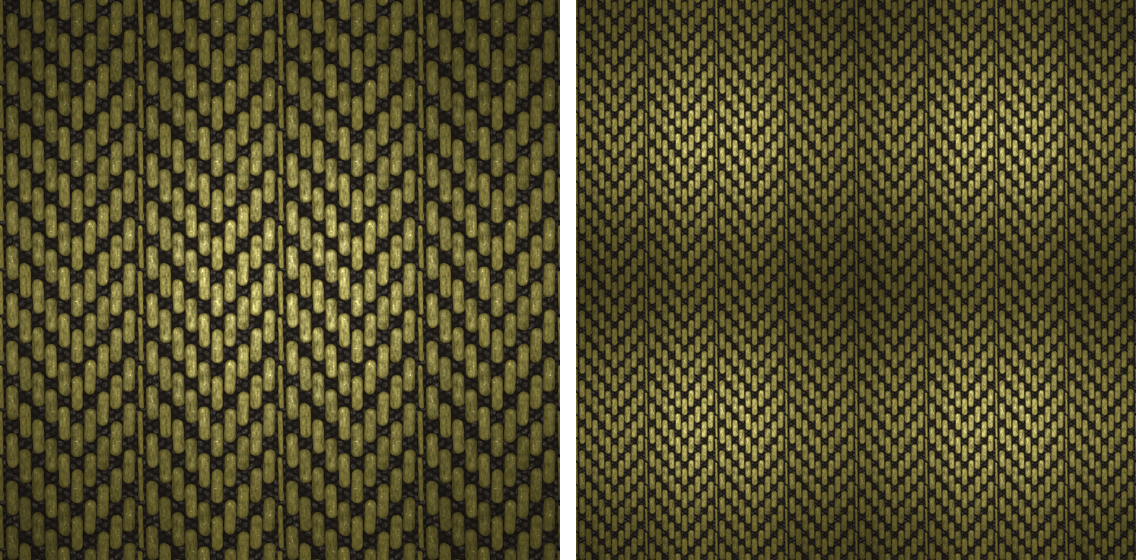
Left: one tile. Right: repeated 2 by 2.
This texture is drawn by a Shadertoy shader. Its source:

```glsl
// Herringbone cloth: rounded olive stitches step down and up in chevrons over
// a dark ground of small woven lumps. Each stitch is a rounded box on a grid of
// columns, with wrapped gradient noise for fibres and a soft periodic light.

const float TILES = 4.0;            // chevrons across and down the canvas
const float FULL_COLUMNS = 10.0;    // wide thread columns in one chevron
const float PITCH = 0.0927;         // width of a wide column
const float FIRST_EDGE = 0.042;     // left side of the first wide column
const float ROWS = 3.0;             // stitches down one column
const float VALLEY = 6.0;           // column where the chevron turns
const float STEP = 0.36;            // drop per column, in stitch periods
const float PHASE = 0.65;           // vertical start of the pattern
const float SLANT = 0.035;          // lean of the stitches
const vec2 STITCH = vec2(0.0450, 0.124);   // half size, in chevron units
const vec2 SLIVER = vec2(0.019, 0.158);    // narrow thread between chevrons
const float ROUNDING = 0.042;
const vec2 LUMPS = vec2(22.0, 18.0);       // ground weave, even count across

const vec3 OLIVE = vec3(0.50, 0.46, 0.20);
const vec3 OLIVE_SHADE = vec3(0.30, 0.27, 0.12);
const vec3 SHEEN = vec3(0.45, 0.46, 0.42);
const vec3 GROUND_DARK = vec3(0.100, 0.085, 0.070);
const vec3 GROUND_LIGHT = vec3(0.34, 0.32, 0.29);
const float TAU = 6.2831853;

vec2 hash2(vec2 p) {
    vec3 q = fract(p.xyx * vec3(0.1031, 0.1030, 0.0973));
    q += dot(q, q.yzx + 33.33);
    return fract((q.xx + q.yz) * q.zy);
}

float cornerSlope(vec2 cell, vec2 offset, vec2 period) {
    float angle = TAU * hash2(mod(cell, period) + 7.0).x;
    return dot(vec2(cos(angle), sin(angle)), offset);
}

// Gradient noise, about -0.7 to 0.7, repeating once per chevron
float noise(vec2 p, vec2 period) {
    p *= period;
    vec2 i = floor(p), f = p - i;
    vec2 u = f * f * f * (f * (f * 6.0 - 15.0) + 10.0);
    vec2 e = vec2(1.0, 0.0);
    return mix(mix(cornerSlope(i, f, period),
                   cornerSlope(i + e.xy, f - e.xy, period), u.x),
               mix(cornerSlope(i + e.yx, f - e.yx, period),
                   cornerSlope(i + e.xx, f - e.xx, period), u.x), u.y);
}

float roundedBox(vec2 p, vec2 halfSize, float radius) {
    vec2 q = abs(p) - halfSize + radius;
    return length(max(q, 0.0)) + min(max(q.x, q.y), 0.0) - radius;
}

// Dark interlaced lumps behind the stitches
vec3 groundColor(vec2 p, float grain) {
    vec2 g = p * LUMPS;
    g.y += 0.5 * mod(floor(g.x), 2.0);
    vec2 rnd = hash2(mod(floor(g), LUMPS) + 41.0);
    vec2 q = fract(g) - 0.5;
    q.y += (rnd.x - 0.5) * 0.9 * q.x;
    float lump = smoothstep(0.62, 0.12, length(q * vec2(0.8, 1.2)));
    float glint = lump * (0.2 + 0.7 * rnd.y) * (0.75 + 1.1 * grain);
    return mix(GROUND_DARK, GROUND_LIGHT, clamp(glint, 0.0, 1.0));
}

void mainImage(out vec4 fragColor, in vec2 fragCoord) {
    vec2 uv = fragCoord / iResolution.xy;
    vec2 p = uv * TILES;
    float pixel = TILES / min(iResolution.x, iResolution.y);

    // Surface detail
    float fibre = noise(p, vec2(66.0, 26.0));
    float grain = noise(p + 0.37, vec2(58.0, 62.0));
    float blotch = noise(p, vec2(19.0, 14.0));

    // Column of this point: ten wide ones, then a narrow one numbered zero
    float across = fract(p.x - FIRST_EDGE);
    float index = min(floor(across / PITCH), FULL_COLUMNS);
    bool narrow = index == FULL_COLUMNS;
    float column = narrow ? 0.0 : index + 1.0;
    float center = narrow ? 0.5 + 0.5 * FULL_COLUMNS * PITCH : (index + 0.5) * PITCH;

    // Stitch within the column
    float along = p.y * ROWS + PHASE + STEP * (5.0 - abs(column - VALLEY));
    float row = floor(along + 0.5);
    vec2 rnd = hash2(vec2(column, mod(row, ROWS)) + 3.0);
    vec2 local = vec2(across - center, (along - row) / ROWS);
    local.y += (rnd.x - 0.5) * 0.02;
    local.x -= SLANT * sign(column - VALLEY) * local.y;

    // Stitch shape, with a slightly ragged edge
    vec2 halfSize = narrow ? SLIVER : STITCH * vec2(1.0 - 0.06 * rnd.y, 1.0);
    float radius = min(ROUNDING, halfSize.x);
    float dist = roundedBox(local, halfSize, radius) + 0.007 * blotch + 0.003 * grain;
    float cover = smoothstep(pixel, -pixel, dist * 1.5);
    float rim = 1.0 - clamp(-dist / radius, 0.0, 1.0);
    float height = sqrt(1.0 - rim * rim);

    // Light: brightest in the middle, equal on opposite edges
    vec2 glow = 0.5 - 0.5 * cos(TAU * uv);
    float light = 0.58 + 0.15 * glow.x + 0.25 * glow.y;
    float gloss = 0.12 + 0.20 * glow.y + 0.45 * glow.x * glow.y;

    // Thread colour, pale sheen on the crown and small sparkles
    vec3 thread = mix(OLIVE_SHADE, OLIVE, height);
    thread *= 0.92 + 0.2 * rnd.y + 0.24 * fibre + 0.14 * grain + 0.2 * blotch;
    float crown = smoothstep(0.35, 1.0, height) * (narrow ? 0.4 : 1.0);
    float shine = crown * (0.68 + 0.8 * blotch + 0.4 * fibre + 0.25 * grain);
    thread += SHEEN * gloss * max(shine, 0.0);
    thread += SHEEN * crown * 0.7 * smoothstep(0.42, 0.65, grain + 0.35 * blotch);

    // Ground, shaded beside the stitches
    vec3 ground = groundColor(p, grain);
    ground *= 0.75 + 0.25 * smoothstep(0.0, 0.018, dist);

    vec3 color = mix(ground * (0.4 + 0.7 * light), thread * light, cover);
    fragColor = vec4(clamp(color, 0.0, 1.0), 1.0);
}
```
